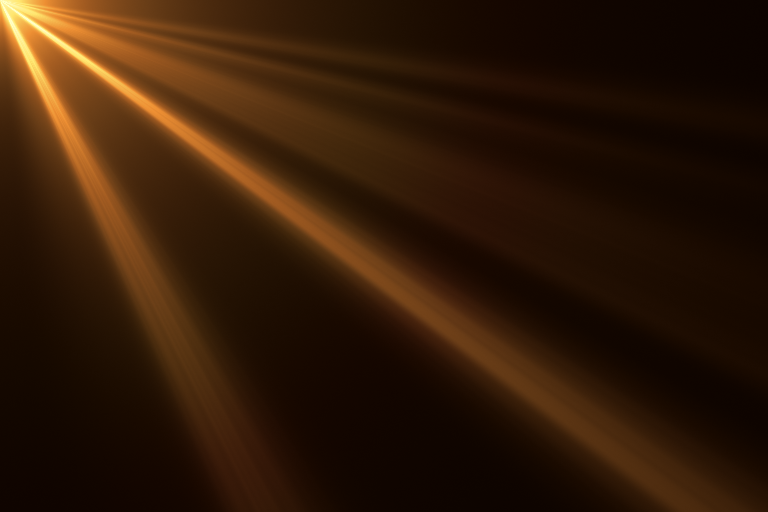
Give the GLSL for this background, as a WebGL 2 fragment shader.

```glsl
#version 300 es
precision highp float;

uniform vec2 u_resolution;
out vec4 fragColor;

#define SOURCE vec2(0.0, 1.0)
#define BASE_LEVEL 0.04
#define GLOW_LEVEL 0.85
#define GLOW_FADE 3.0
#define CORE_LEVEL 0.9
#define CORE_FADE 15.0
#define STREAK_AMOUNT 0.16
#define STREAK_DENSITY 1.3
#define TINT_AMOUNT 0.16
#define BEAM_COUNT 11

// Beam shape: angle below horizontal, width above, width below (degrees), level
const vec4 BEAMS[BEAM_COUNT] = vec4[](
    vec4( 9.3, 1.8, 1.5, 0.16),
    vec4(13.6, 1.3, 2.0, 0.26),
    vec4(21.0, 4.0, 5.5, 0.34),
    vec4(26.0, 1.8, 1.2, 0.06),
    vec4(35.0, 3.2, 4.2, 0.48),
    vec4(36.6, 1.4, 1.1, 0.25),
    vec4(34.6, 1.3, 1.6, 0.70),
    vec4(62.0, 4.5, 4.2, 0.58),
    vec4(65.0, 1.8, 1.3, 0.14),
    vec4(65.5, 1.6, 1.8, 0.45),
    vec4(61.0, 1.2, 1.3, 0.30)
);

// Loss of light along each beam
const float FADES[BEAM_COUNT] = float[](
    0.9, 1.5, 1.2, 0.3, 0.6, 0.6, 3.8, 1.35, 1.3, 4.0, 4.5
);

// Colour ramp from shadow to hot light
const int STOPS = 8;
const float LEVELS[STOPS] = float[](0.03, 0.10, 0.24, 0.41, 0.64, 0.93, 1.30, 1.90);
const vec3 COLORS[STOPS] = vec3[](
    vec3(0.03, 0.003, 0.0),
    vec3(0.10, 0.04, 0.0),
    vec3(0.24, 0.13, 0.04),
    vec3(0.41, 0.24, 0.09),
    vec3(0.64, 0.36, 0.13),
    vec3(0.93, 0.56, 0.20),
    vec3(1.00, 0.90, 0.43),
    vec3(1.00, 1.00, 0.78)
);

float hash(float n) {
    n = fract(n * 0.1031);
    n *= n + 33.33;
    return fract(n * (n + n));
}

float noise(float x) {
    float cell = floor(x);
    float t = fract(x);
    return mix(hash(cell), hash(cell + 1.0), t * t * (3.0 - 2.0 * t));
}

float bump(float x) {
    return exp(-x * x);
}

float beamLight(float angle, float radius) {
    float light = 0.0;
    for (int i = 0; i < BEAM_COUNT; i++) {
        float offset = angle - BEAMS[i].x;
        float width = offset < 0.0 ? BEAMS[i].y : BEAMS[i].z;
        light += BEAMS[i].w * bump(offset / width) * exp(-FADES[i] * radius);
    }
    return light;
}

vec3 lightColor(float level) {
    vec3 color = COLORS[0];
    for (int i = 1; i < STOPS; i++) {
        float t = clamp((level - LEVELS[i - 1]) / (LEVELS[i] - LEVELS[i - 1]), 0.0, 1.0);
        color = mix(color, COLORS[i], t);
    }
    return color;
}

void main() {
    vec2 ray = gl_FragCoord.xy / u_resolution.y - SOURCE;
    float radius = length(ray);
    float angle = degrees(atan(-ray.y, ray.x));

    // Fine streaks radiate within the beams
    float streak = noise(angle * STREAK_DENSITY) + 0.5 * noise(angle * STREAK_DENSITY * 2.3 + 40.0);
    float beams = beamLight(angle, radius) * (1.0 + STREAK_AMOUNT * (streak - 0.75));

    // Soft halo, weaker near the left edge, and hot core
    float halo = GLOW_LEVEL * exp(-GLOW_FADE * radius);
    halo *= 1.0 - 0.55 * smoothstep(67.0, 86.0, angle);
    float core = CORE_LEVEL * exp(-CORE_FADE * radius);
    float level = BASE_LEVEL + beams + halo + core;
    vec3 color = lightColor(level);

    // Olive and russet rings tint the dim areas
    float tint = 0.6 * bump((radius - 0.74) / 0.15) - bump((radius - 1.03) / 0.14);
    color.g *= 1.0 + TINT_AMOUNT * tint * (1.0 - smoothstep(0.15, 0.5, level));

    // Slight grain hides banding in the shadows
    vec2 cell = floor(gl_FragCoord.xy);
    float grain = hash(cell.x + 57.0 * hash(cell.y + 11.0) * 19.0) - 0.5;
    fragColor = vec4(color + grain / 255.0, 1.0);
}
```
